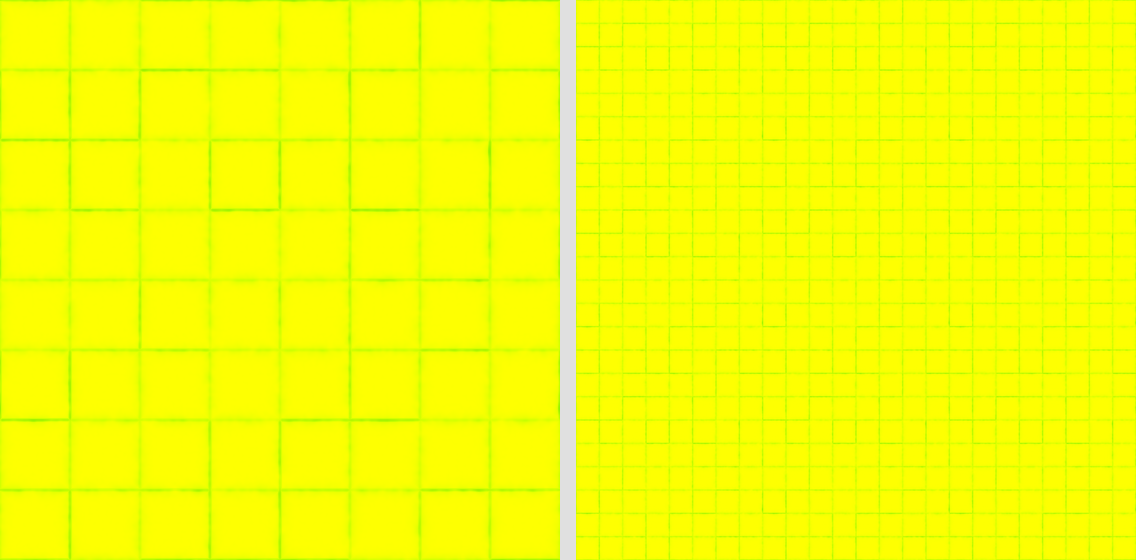
Left, the tile; right, the same tile 3 across and 3 down.
Write a three.js fragment shader that draws this pattern.

```glsl
varying vec2 vUv;

float hash(vec2 p) {
  return fract(sin(dot(p, vec2(127.1, 311.7))) * 4358.5);
}

vec2 gradientAt(vec2 corner, float period) {
  float angle = 6.28319 * hash(mod(corner, period) + 0.37);
  return vec2(cos(angle), sin(angle));
}

// Gradient noise that wraps after a whole number of periods
float gradientNoise(vec2 uv, float period) {
  vec2 p = uv * period;
  vec2 i = floor(p);
  vec2 f = p - i;
  vec2 w = f * f * f * (f * (f * 6.0 - 15.0) + 10.0);
  float a = dot(gradientAt(i, period), f);
  float b = dot(gradientAt(i + vec2(1.0, 0.0), period), f - vec2(1.0, 0.0));
  float c = dot(gradientAt(i + vec2(0.0, 1.0), period), f - vec2(0.0, 1.0));
  float d = dot(gradientAt(i + vec2(1.0), period), f - vec2(1.0));
  return mix(mix(a, b, w.x), mix(c, d, w.x), w.y);
}

// Darkness of the nearest joint, with its own strength beside each tile
float joint(float across, float along, float seed, float wear) {
  float line = floor(across + 0.5);
  float turn = floor(along + 0.5);
  float before = hash(vec2(mod(line, 8.0), mod(turn - 1.0, 8.0)) + seed);
  float after = hash(vec2(mod(line, 8.0), mod(turn, 8.0)) + seed);
  float strength = mix(before, after, smoothstep(-0.04, 0.04, along - turn));
  float dist = abs(across - line + 0.008 * wear);
  float core = (0.03 + 0.2 * strength * strength) * (1.0 - smoothstep(0.008, 0.034, dist));
  float halo = 0.12 * exp(-dist / 0.055) * clamp(0.9 + 1.1 * wear, 0.2, 1.7);
  return core * (1.0 + 0.3 * wear) + halo;
}

void main() {
  vec2 grid = vUv * 8.0;
  float wear = gradientNoise(vUv, 24.0) + 0.6 * gradientNoise(vUv, 72.0);

  // Joints across and down
  float upright = joint(grid.x, grid.y, 3.1, wear);
  float level = joint(grid.y, grid.x, 17.6, wear);
  float shade = max(upright, level);

  // Faint grain on the tile faces
  shade += 0.012 * max(gradientNoise(vUv, 128.0), 0.0);

  vec3 color = vec3(0.998 - shade, 1.0 - 0.05 * smoothstep(0.15, 0.4, shade), 0.004);
  gl_FragColor = vec4(color, 1.0);
}
```
